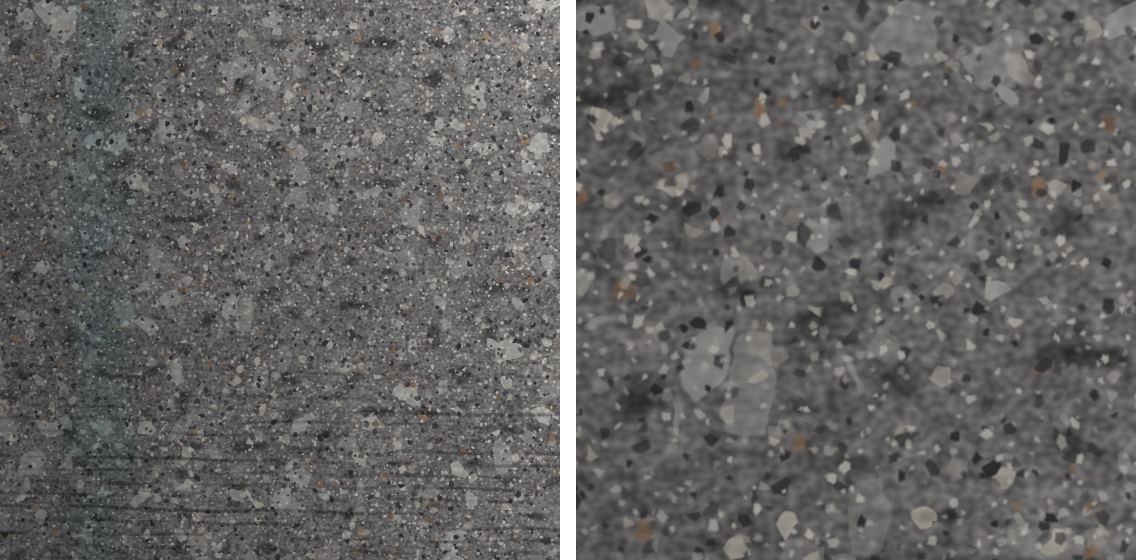
Left, the full canvas; right, a detail of the centre.
A three.js fragment shader for this texture:

```glsl
// Worn grey concrete with pale stone chips, fine grit, faint grooves and a cool stain.
varying vec2 vUv;

const float TAU = 6.2831853;

float hash(vec2 p) {
  vec3 q = fract(vec3(p.xyx) * 0.1031);
  q += dot(q, q.yzx + 33.33);
  return fract((q.x + q.y) * q.z);
}

vec2 gradientAt(vec2 cell) {
  float angle = TAU * hash(cell);
  return vec2(cos(angle), sin(angle));
}

float gradientNoise(vec2 p) {
  vec2 i = floor(p), f = fract(p);
  vec2 u = f * f * f * (f * (f * 6.0 - 15.0) + 10.0);
  vec2 e = vec2(1.0, 0.0);
  float low = mix(dot(gradientAt(i), f), dot(gradientAt(i + e), f - e), u.x);
  float high = mix(dot(gradientAt(i + e.yx), f - e.yx), dot(gradientAt(i + 1.0), f - 1.0), u.x);
  return mix(low, high, u.y);
}

// Scattered angular stones: x is coverage, y a random tone per stone.
// Radii are in canvas units; share is the fraction of cells holding a stone.
vec2 stones(vec2 p, float cells, float share, vec2 radii, float stretch, float seed) {
  vec2 home = floor(p * cells);
  vec2 result = vec2(0.0);
  for (int j = -1; j <= 1; j++) {
    for (int i = -1; i <= 1; i++) {
      vec2 cell = home + vec2(float(i), float(j));
      vec2 key = cell + seed;
      if (hash(key) > share) continue;
      vec2 centre = (cell + vec2(hash(key + 17.3), hash(key + 41.7))) / cells;
      float size = hash(key + 63.1);
      float radius = mix(radii.x, radii.y, size * size);
      float turn = (hash(key + 87.9) - 0.5) * TAU * 0.5;
      vec2 q = p - centre;
      q = vec2(cos(turn) * q.x + sin(turn) * q.y, cos(turn) * q.y - sin(turn) * q.x);
      q.x /= mix(1.0, stretch, hash(key + 29.5));
      // Cut the outline with five random half-planes.
      float d = length(q) - radius * 1.1;
      for (int k = 0; k < 5; k++) {
        float side = float(k);
        float a = TAU * (side + 0.7 * hash(key + side * 7.1)) / 5.0;
        float reach = radius * (0.55 + 0.5 * hash(key + side * 11.3 + 5.0));
        d = max(d, dot(q, vec2(cos(a), sin(a))) - reach);
      }
      float cover = 1.0 - smoothstep(-0.0011, 0.0011, d);
      if (cover > result.x) result = vec2(cover, hash(key + 53.3));
    }
  }
  return result;
}

void main() {
  vec2 p = vUv;

  // Light falls off from the upper right to the lower left.
  float light = 0.272 + 0.11 * p.x + 0.06 * p.y + 0.04 * p.x * p.y;

  // Cement paste: broad blotches, smears and fine grain.
  float paste = 1.0 + 0.13 * gradientNoise(p * 7.0) + 0.16 * gradientNoise(p * vec2(24.0, 34.0) + 9.0);
  paste += 0.26 * gradientNoise(p * vec2(75.0, 100.0) + 31.0);
  paste += 0.36 * gradientNoise(p * vec2(170.0, 200.0) + 57.0);
  paste *= 1.0 - 0.35 * smoothstep(0.2, 0.5, gradientNoise(p * vec2(20.0, 32.0) + 71.0));
  vec3 color = vec3(1.01, 0.985, 0.985) * paste;

  // Pale chips, slivers and pebbles with ragged edges.
  vec2 ragged = p + 0.003 * vec2(gradientNoise(p * 110.0), gradientNoise(p * 110.0 + 43.0));
  float mottle = 1.0 + 0.2 * gradientNoise(p * 90.0 + 15.0);
  vec2 chip = stones(ragged, 21.0, 0.5, vec2(0.007, 0.021), 2.0, 101.0);
  color = mix(color, vec3(1.5, 1.5, 1.47) * mottle, chip.x * mix(0.25, 0.95, chip.y));
  vec2 sliver = stones(ragged, 18.0, 0.3, vec2(0.003, 0.005), 5.0, 211.0);
  color = mix(color, vec3(1.55, 1.53, 1.5) * mottle, sliver.x * mix(0.3, 0.85, sliver.y));
  vec2 pebble = stones(ragged, 45.0, 0.45, vec2(0.003, 0.008), 1.7, 307.0);
  vec3 pebbleColor = mix(vec3(1.3, 1.28, 1.26), vec3(1.75, 1.7, 1.58), pebble.y);
  color = mix(color, pebbleColor * mottle, pebble.x * mix(0.25, 0.85, pebble.y));

  // Grit: rust, dark and bright grains.
  vec2 rust = stones(p, 42.0, 0.12, vec2(0.002, 0.007), 1.6, 401.0);
  color = mix(color, mix(vec3(1.0, 0.72, 0.55), vec3(1.45, 1.15, 0.85), rust.y), rust.x * 0.65);
  vec2 dark = stones(p, 75.0, 0.42, vec2(0.0018, 0.0052), 1.6, 503.0);
  color = mix(color, vec3(0.42, 0.41, 0.44), dark.x * mix(0.4, 0.95, dark.y));
  vec2 bright = stones(p, 115.0, 0.45, vec2(0.0014, 0.0034), 1.5, 601.0);
  color = mix(color, vec3(1.85, 1.82, 1.74), bright.x * mix(0.2, 0.9, bright.y));

  // Shallow horizontal grooves, stronger towards the bottom.
  float row = p.y + 0.02 * p.x + 0.007 * gradientNoise(p * vec2(9.0, 14.0) + 3.0);
  float groove = smoothstep(0.35, 1.0, sin(TAU * 44.0 * row));
  float wear = smoothstep(-0.35, 0.4, gradientNoise(p * vec2(8.0, 30.0) + 23.0));
  color *= 1.0 + (0.05 - 0.34 * groove * wear) * (1.0 - smoothstep(0.05, 0.6, p.y));

  // Cool upright stain on the left.
  float offset = (p.x - 0.18 + 0.05 * gradientNoise(p * 5.0 + 67.0)) / 0.06;
  float stain = exp(-offset * offset) * (0.65 + 0.5 * gradientNoise(p * 11.0 + 83.0));
  color *= mix(vec3(1.0), vec3(0.84, 0.96, 0.98), stain);

  gl_FragColor = vec4(clamp(color * light, 0.0, 1.0), 1.0);
}
```
